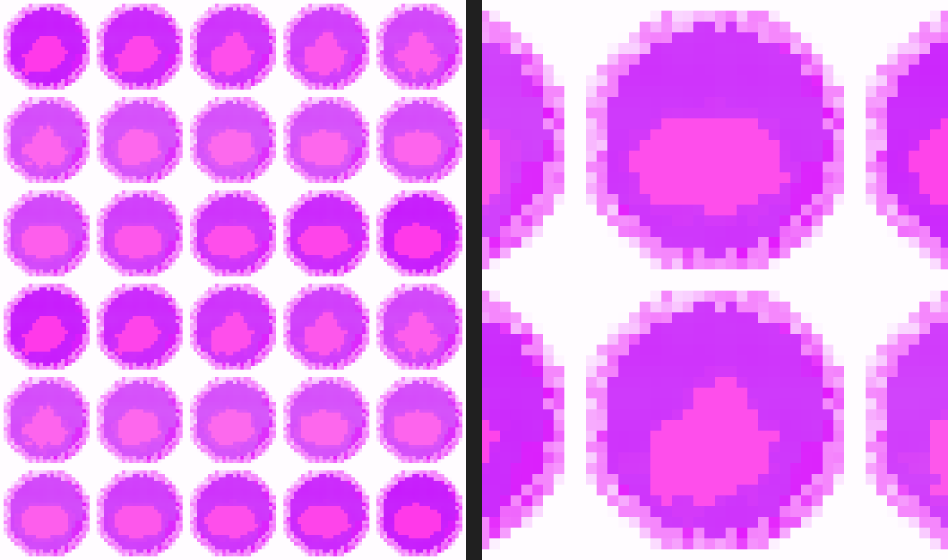
Left: the whole. Right: its middle third, enlarged.
Write a WebGL 1 fragment shader that draws this pattern.

```glsl
precision highp float;

// A grid of blocky magenta discs with ragged rims and a hot pink core.
// Each disc is one frame of a pulse that runs along the rows; every frame is
// built on a coarse block lattice from distances, hashes and gradient noise.

uniform vec2 u_resolution;

const vec2  GRID = vec2(5.0, 6.0);      // discs across and down
const float FRAMES = 15.0;              // discs in one pulse
const float BLOCKS = 26.0;              // blocks per disc cell
const float DISC_RADIUS = 12.4;         // in blocks, as are the lengths below
const float BODY_RADIUS = 10.5;
const float HALO_RADIUS = 12.9;
const vec2  CORE_CENTER = vec2(-0.6, -2.3);
const vec2  CORE_EARLY = vec2(5.7, 5.3);
const vec2  CORE_LATE = vec2(6.9, 4.7);
const int   SAMPLES = 3;                // edge smoothing, per axis

const vec3 PAPER = vec3(1.00, 0.99, 1.00);
const vec3 BODY_DARK = vec3(0.78, 0.10, 0.99);
const vec3 BODY_LIGHT = vec3(0.84, 0.33, 0.98);
const vec3 CORE_DARK = vec3(1.00, 0.20, 0.91);
const vec3 CORE_LIGHT = vec3(0.99, 0.41, 0.93);
const vec3 MAGENTA = vec3(0.89, 0.11, 0.99);
const vec3 RIM_PINK = vec3(0.96, 0.53, 0.99);
const vec3 RIM_PALE = vec3(0.98, 0.84, 1.00);

float hash(vec2 p, float seed) {
  vec3 q = fract(vec3(p, seed) * vec3(0.1031, 0.1137, 0.0973));
  q += dot(q, q.yzx + 33.33);
  return fract((q.x + q.y) * q.z);
}

vec2 gradient(vec2 p, float seed) {
  float angle = 6.2832 * hash(p, seed);
  return vec2(cos(angle), sin(angle));
}

float gradientNoise(vec2 p, float seed) {
  vec2 i = floor(p), f = fract(p);
  vec2 w = f * f * f * (f * (f * 6.0 - 15.0) + 10.0);
  vec2 e = vec2(1.0, 0.0);
  float low = mix(dot(gradient(i, seed), f),
                  dot(gradient(i + e, seed), f - e), w.x);
  float high = mix(dot(gradient(i + e.yx, seed), f - e.yx),
                   dot(gradient(i + e.xx, seed), f - e.xx), w.x);
  return mix(low, high, w.y);
}

// Relative distance to the core outline: slanted early, a wide oval later.
float coreDistance(vec2 p, float frame) {
  float late = smoothstep(4.0, 9.0, frame);
  float slant = 1.0 - smoothstep(1.0, 4.0, frame);
  float ragged = mix(0.5, 0.22, late);
  vec2 e = p - CORE_CENTER;
  e.x -= 0.35 * slant * e.y;
  e.x *= 1.0 + 0.08 * (1.0 - late) * max(e.y, 0.0);
  float wobble = gradientNoise(p * 0.37 + 20.0, 3.0 + floor(frame / 2.0));
  return length(e / mix(CORE_EARLY, CORE_LATE, late)) - 1.0 + ragged * wobble;
}

vec3 bodyColor(vec2 p, float frame, float light) {
  vec3 color = mix(BODY_DARK, BODY_LIGHT, light);
  color.g += 0.03 * gradientNoise(p * 0.25 + 30.0, 2.0);

  // saturated patches along the right-hand side
  float side = smoothstep(5.5, 9.5, p.x - 0.25 * p.y);
  float patchy = step(0.62, hash(floor(p * 0.5) + 40.0, 5.0) * 0.5 + side * 0.5);
  color = mix(color, MAGENTA, 0.65 * patchy * side);

  // core with a faint fringe in the lighter frames
  float d = coreDistance(p, frame);
  vec3 core = mix(CORE_DARK, CORE_LIGHT, light);
  color = mix(color, core, 0.22 * light * step(d, 0.2));
  return mix(color, core, step(d, 0.0));
}

vec3 rimColor(vec2 p, float r, float frame, float light) {
  float grain = mix(hash(p + 50.0, 7.0), hash(p + 50.0, 11.0 + frame), 0.2);
  float lit = dot(p / r, vec2(-0.7, 0.7));
  float outer = smoothstep(BODY_RADIUS, DISC_RADIUS, r);
  float tone = 0.28 + 0.17 * lit + 0.75 * (grain - 0.5) + 0.25 * outer + 0.1 * light;
  vec3 color = mix(MAGENTA, RIM_PINK, smoothstep(0.0, 0.35, tone));
  return mix(color, RIM_PALE, smoothstep(0.45, 0.9, tone));
}

vec3 pattern(vec2 uv) {
  vec2 q = vec2(uv.x, 1.0 - uv.y) * GRID;
  vec2 cell = mod(floor(q), GRID);
  float frame = mod(cell.y * GRID.x + cell.x, FRAMES);
  float light = sin(3.14159 * (frame + 0.5) / FRAMES);

  // block centre, measured from the disc centre with y up
  vec2 p = floor(fract(q) * BLOCKS) + 0.5 - 0.5 * BLOCKS;
  p.y = -p.y;
  float r = length(p);

  float inner = BODY_RADIUS + 0.5 * (hash(p + 60.0, 13.0) - 0.5);
  if (r < inner) return bodyColor(p, frame, light);
  if (r < DISC_RADIUS) return rimColor(p, r, frame, light);
  float halo = step(r, HALO_RADIUS) * step(max(abs(p.x), abs(p.y)), 12.0);
  return mix(PAPER, RIM_PALE, halo * hash(p + 70.0, 17.0));
}

void main() {
  vec3 sum = vec3(0.0);
  for (int j = 0; j < SAMPLES; j++) {
    for (int i = 0; i < SAMPLES; i++) {
      vec2 offset = (vec2(float(i), float(j)) + 0.5) / float(SAMPLES) - 0.5;
      sum += pattern((gl_FragCoord.xy + offset) / u_resolution);
    }
  }
  gl_FragColor = vec4(sum / float(SAMPLES * SAMPLES), 1.0);
}
```
